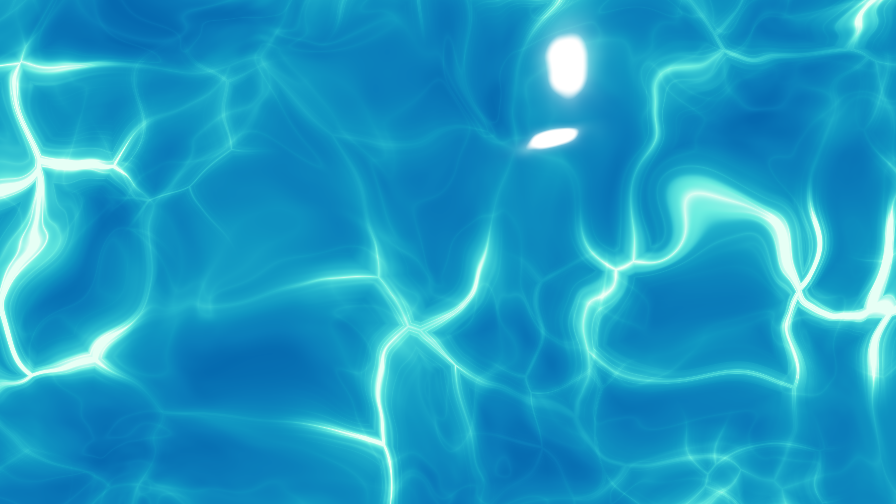
This texture is drawn by a Shadertoy shader. Its source:

```glsl
// Sunlit pool water: a bright caustic net over deep blue, with a sun glint.
// Warped Voronoi borders give the net, folded noise gives veils and strands,
// and the summed light is coloured by a ramp from deep blue to pale mint.

const vec3 ABYSS = vec3(0.02, 0.42, 0.69);
const vec3 DEEP  = vec3(0.04, 0.49, 0.73);
const vec3 BLUE  = vec3(0.06, 0.59, 0.76);
const vec3 TEAL  = vec3(0.13, 0.70, 0.80);
const vec3 AQUA  = vec3(0.25, 0.81, 0.84);
const vec3 MINT  = vec3(0.42, 0.93, 0.88);
const vec3 FOAM  = vec3(0.90, 1.00, 0.96);

float hash(vec2 p) {
    vec3 q = fract(p.xyx * vec3(0.1031, 0.1030, 0.0973));
    q += dot(q, q.yzx + 33.33);
    return fract((q.x + q.y) * q.z);
}

vec2 hash2(vec2 p) {
    return vec2(hash(p), hash(p + 71.7));
}

float noise(vec2 p) {
    vec2 i = floor(p), f = fract(p);
    vec2 u = f * f * f * (f * (f * 6.0 - 15.0) + 10.0);
    float low = mix(hash(i), hash(i + vec2(1, 0)), u.x);
    float high = mix(hash(i + vec2(0, 1)), hash(i + vec2(1, 1)), u.x);
    return mix(low, high, u.y);
}

float fbm(vec2 p, int octaves) {
    float sum = 0.0, total = 0.0, amp = 0.5;
    for (int i = 0; i < octaves; i++) {
        sum += amp * noise(p);
        total += amp;
        p = mat2(1.6, 1.2, -1.2, 1.6) * p + 17.3;
        amp *= 0.5;
    }
    return sum / total;
}

// Pushes a point about by smooth noise
vec2 warp(vec2 p, float scale, float amount) {
    vec2 push = vec2(fbm(p * scale, 2), fbm(p * scale + 43.1, 2));
    return p + amount * (push - 0.5);
}

// Peaks at 1 where the noise value crosses one half
float fold(float n, float sharpness) {
    return pow(1.0 - abs(2.0 * n - 1.0), sharpness);
}

// Distance to the nearest Voronoi border
float borderDistance(vec2 p) {
    vec2 cell = floor(p), f = fract(p), home = vec2(0), toSite = vec2(0);
    float nearest = 8.0;
    for (int y = -1; y <= 1; y++)
    for (int x = -1; x <= 1; x++) {
        vec2 g = vec2(x, y);
        vec2 r = g + hash2(cell + g) - f;
        float d = dot(r, r);
        if (d < nearest) { nearest = d; toSite = r; home = g; }
    }
    float border = 8.0;
    for (int y = -2; y <= 2; y++)
    for (int x = -2; x <= 2; x++) {
        vec2 g = home + vec2(x, y);
        vec2 r = g + hash2(cell + g) - f;
        vec2 gap = r - toSite;
        if (dot(gap, gap) > 0.0001)
            border = min(border, dot(0.5 * (toSite + r), normalize(gap)));
    }
    return max(border, 0.0);
}

// Soft glow, thin bright line and silky strands along the cell borders
float causticNet(vec2 p, float scale, float power) {
    float d = borderDistance(p * scale);
    float glow = exp(-7.0 * d);
    float line = exp(-50.0 * d);
    float strand = fold(noise(p * 5.0 + vec2(d * 34.0, d * 9.0)), 3.0);
    return power * (0.72 * glow + 0.45 * power * line
        + 0.42 * power * strand * glow * glow);
}

// Signed size of a tilted ellipse: 1 on its rim
float ellipse(vec2 p, vec2 radius, float angle) {
    float c = cos(angle), s = sin(angle);
    return length(mat2(c, -s, s, c) * p / radius);
}

vec3 waterColour(float t) {
    vec3 c = mix(ABYSS, DEEP, clamp((t + 0.10) / 0.14, 0.0, 1.0));
    c = mix(c, BLUE, clamp((t - 0.04) / 0.21, 0.0, 1.0));
    c = mix(c, TEAL, clamp((t - 0.25) / 0.20, 0.0, 1.0));
    c = mix(c, AQUA, clamp((t - 0.45) / 0.20, 0.0, 1.0));
    c = mix(c, MINT, clamp((t - 0.65) / 0.22, 0.0, 1.0));
    return mix(c, FOAM, clamp((t - 0.87) / 0.33, 0.0, 1.0));
}

void mainImage(out vec4 fragColor, in vec2 fragCoord) {
    vec2 p = fragCoord / iResolution.y;
    vec2 flow = warp(warp(p, 2.6, 0.34), 7.0, 0.07);

    // Main net, brighter in patches, and a fainter fine net
    float power = mix(0.3, 1.15, smoothstep(0.25, 0.75, noise(p * 3.1 + 5.7)));
    float light = causticNet(flow + 3.4, 3.5, power);
    float patches = smoothstep(0.45, 0.8, noise(p * 2.7 + 21.0));
    light += 0.4 * patches * causticNet(warp(p, 4.0, 0.25) + 9.2, 5.5, 0.8);

    // Broad shade and thin veils of refracted light
    light += 0.55 * (fbm(flow * 4.0 + 31.0, 4) - 0.52);
    vec2 veil = warp(flow, 5.0, 0.3);
    light += 0.15 * fold(fbm(veil * 3.5 + 8.0, 3), 7.0);
    light += 0.08 * fold(noise(veil * 9.0 + 60.0), 9.0);

    // Sun reflection with its halo, and a small tilted glint below
    vec2 sunAt = p - vec2(1.134, 0.88);
    vec2 wobble = 0.012 * vec2(noise(p * 30.0), noise(p * 30.0 + 9.0));
    float sun = ellipse(sunAt + wobble, vec2(0.043, 0.064), 0.0);
    float glint = ellipse(p - vec2(1.104, 0.729) + wobble, vec2(0.05, 0.018), 0.25);
    light += 0.55 * exp(-14.0 * length(sunAt));
    vec3 colour = waterColour(light);
    float shine = 1.0 - smoothstep(0.75, 1.25, min(sun, glint));
    shine = max(shine, 0.5 * exp(-2.5 * max(min(sun, glint) - 0.9, 0.0)));
    fragColor = vec4(mix(colour, vec3(1.0), shine), 1.0);
}
```
